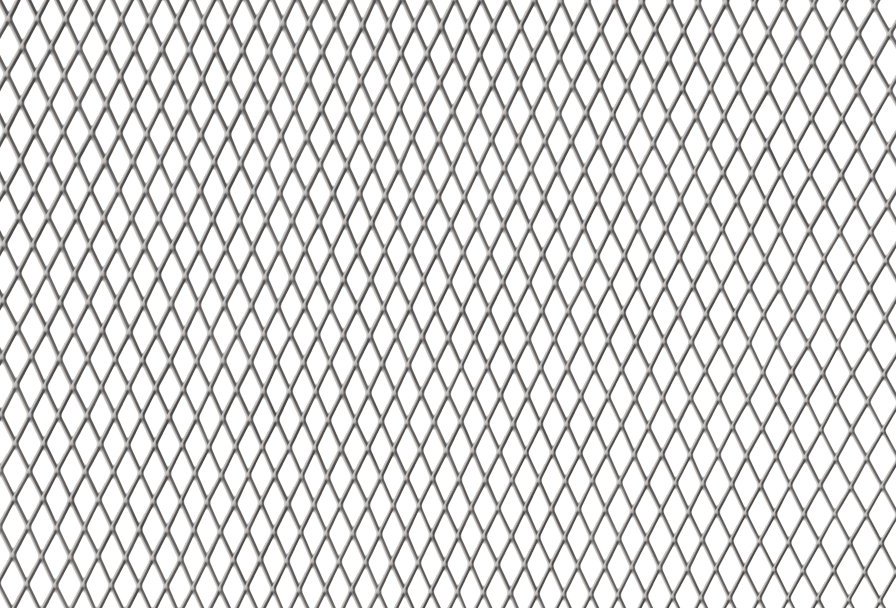
Write a Shadertoy shader that draws this texture.

```glsl
const vec3 PAPER = vec3(1.0);
const vec3 PALE  = vec3(0.80, 0.79, 0.78);
const vec3 STEEL = vec3(0.60, 0.59, 0.58);
const vec3 SHADE = vec3(0.29, 0.28, 0.28);
const float ROWS = 10.75;
const vec2 ANCHOR = vec2(0.356, 0.635); // a crossing of two strands

vec2 hashGradient(vec2 cell) {
    vec2 q = vec2(dot(cell, vec2(127.1, 311.7)), dot(cell, vec2(269.5, 183.3)));
    return 2.0 * fract(sin(q) * 43758.5) - 1.0;
}

float gradientNoise(vec2 p) {
    vec2 i = floor(p), f = fract(p);
    vec2 w = f * f * (3.0 - 2.0 * f);
    float a = dot(hashGradient(i), f);
    float b = dot(hashGradient(i + vec2(1, 0)), f - vec2(1, 0));
    float c = dot(hashGradient(i + vec2(0, 1)), f - vec2(0, 1));
    float d = dot(hashGradient(i + vec2(1, 1)), f - vec2(1, 1));
    return mix(mix(a, b, w.x), mix(c, d, w.x), w.y);
}

// Columns counted from the left edge; cells widen to the right
float columnsUpTo(float x) {
    return x * (30.7 + x * (7.95 - 6.2 * x));
}

float columnDensity(float x) {
    return 30.7 + x * (15.9 - 18.6 * x);
}

// Signed offset from the nearest whole number
float toNearest(float t) {
    return fract(t + 0.5) - 0.5;
}

float smoothMin(float a, float b, float k) {
    float h = max(k - abs(a - b), 0.0) / k;
    return min(a, b) - 0.25 * h * h * k;
}

// Pale left flank, dark groove right of the middle, grey right rim
vec3 wireColour(float across, float depth) {
    vec3 tone = mix(PALE, STEEL, smoothstep(-0.9, 0.1, across));
    float groove = smoothstep(-0.4, 0.3, across) * (1.0 - 0.45 * smoothstep(0.6, 1.2, across));
    return mix(tone, SHADE, clamp(groove * depth, 0.0, 1.0));
}

void mainImage(out vec4 fragColor, in vec2 fragCoord) {
    vec2 uv = fragCoord / iResolution.xy;
    float aspect = iResolution.y / iResolution.x;
    float pixel = 1.0 / iResolution.y;

    // Mesh coordinates with a slight lean, tilt and unevenness
    float x = uv.x - 0.012 * (uv.y - ANCHOR.y);
    vec2 mesh = vec2(columnsUpTo(x) - columnsUpTo(ANCHOR.x),
                     (uv.y - ANCHOR.y) * ROWS + 0.3 * (uv.x - ANCHOR.x));
    mesh += 0.05 * vec2(gradientNoise(mesh * 0.7), gradientNoise(mesh * 0.7 + 37.0));

    // Distances to rising and falling strands, in canvas heights
    float scale = length(vec2(columnDensity(x) * aspect, ROWS));
    float rising = toNearest(mesh.x - mesh.y) / scale;
    float falling = toNearest(mesh.x + mesh.y) / scale;

    // Strands are heavier at the upper left
    float halfWidth = 0.0036 + 0.0006 * (uv.y - uv.x);
    halfWidth *= 1.0 + 0.2 * gradientNoise(mesh * 1.3 + 11.0);
    float strands = smoothMin(abs(rising), abs(falling), 0.005) - halfWidth;
    float cover = 1.0 - smoothstep(-0.7 * pixel, 0.7 * pixel, strands);

    // Rising strands lie over the falling ones
    float wear = 0.35 * gradientNoise(mesh * 2.3) + 0.25 * gradientNoise(mesh * 0.4 + 5.0);
    vec3 metal = wireColour(falling / halfWidth, 0.70 + wear);
    float over = 1.0 - smoothstep(-0.7 * pixel, 0.7 * pixel, abs(rising) - halfWidth);
    metal = mix(metal, wireColour(rising / halfWidth, 0.90 + wear), over);

    // Bright flattened joints with a shadow just beneath
    float joint = length(vec2(rising, falling));
    float below = falling - rising;
    float glint = 1.0 - smoothstep(0.2, 1.3, joint / halfWidth);
    float shadow = smoothstep(0.5, 1.5, -below / halfWidth) * (1.0 - smoothstep(1.2, 2.6, joint / halfWidth));
    metal = mix(metal, SHADE, 0.4 * shadow);
    metal = mix(metal, PALE, 0.75 * glint);

    fragColor = vec4(mix(PAPER, metal, cover), 1.0);
}
```
